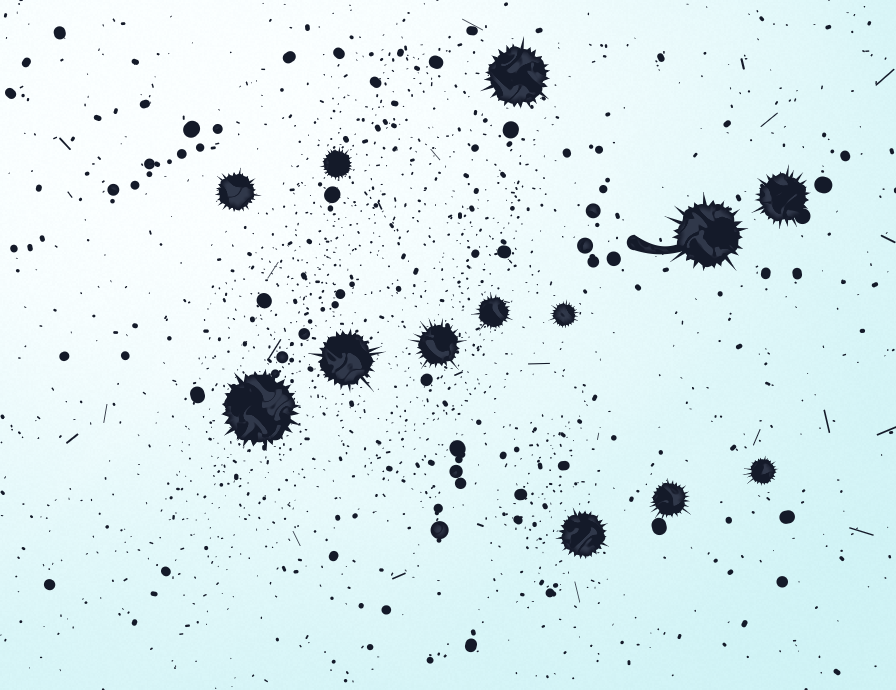
A Shadertoy shader for this pattern:

```glsl
const vec3 PAPER_LIGHT = vec3(0.98, 0.997, 1.0);
const vec3 PAPER_SHADE = vec3(0.81, 0.95, 0.96);
const vec3 INK_DARK = vec3(0.08, 0.10, 0.16);
const vec3 INK_SHEEN = vec3(0.19, 0.22, 0.29);
const vec2 LIGHT_CENTRE = vec2(0.2, 0.85);
const int BLOT_COUNT = 13;
const int DRIP_BLOT = 1;
const float BLOT_RADIUS = 0.051;
const float BLOT_SHRINK = 0.91;
const float SPIKE_COUNT = 24.0;
const int SPRAY_COUNT = 6;
const vec2 SPRAY_SIZE = vec2(0.12, 0.05);
const int TRAIL_COUNT = 4;
const int TRAIL_DROPS = 9;
const float TAU = 6.2831853;
const mat2 GRID_TURN = mat2(0.8, 0.6, -0.6, 0.8);

vec4 hash4(vec2 p) {
    vec4 q = fract(p.xyxy * vec4(0.1031, 0.1030, 0.0973, 0.1099));
    q += dot(q, q.wzxy + 33.33);
    return fract((q.xxyz + q.yzzw) * q.zywx);
}

mat2 rotation(float a) {
    return mat2(cos(a), -sin(a), sin(a), cos(a));
}

float coverage(float d, float pixel) {
    return clamp(0.5 - d / pixel, 0.0, 1.0);
}

// Layered, warped sines in about -1..1
float ripples(vec2 p) {
    p += 0.8 * sin(p.yx * 1.7 + vec2(0.5, 2.1));
    p += 0.5 * sin(p.yx * 3.1 + vec2(4.0, 1.3));
    return 0.6 * sin(p.x + 1.3 * p.y) + 0.4 * sin(2.3 * p.x - 1.9 * p.y);
}

// Density of the slanted clouds of fine spray
float sprayDensity(vec2 p, float aspect) {
    float density = 0.0;
    for (int i = 0; i < SPRAY_COUNT; i++) {
        float n = float(i);
        vec2 centre = vec2((0.28 + 0.066 * n) * aspect, mix(0.25, 0.85, fract(0.15 + 0.38 * n)));
        vec2 q = rotation(0.7 + 0.15 * n) * (p - centre) / SPRAY_SIZE;
        q.y /= 1.5 - 0.13 * n;
        density += exp(-0.5 * dot(q, q));
    }
    return density;
}

// One random capsule per cell: round specks or long strokes
float speckLayer(vec2 p, float cell, vec2 radii, float reach, vec2 chance, float aspect, float pixel) {
    vec2 g = GRID_TURN * p / cell;
    vec2 id = floor(g);
    vec4 h = hash4(id + floor(cell * 9000.0));
    vec4 k = hash4(id + floor(cell * 7000.0) + 71.0);
    float r = mix(radii.x, radii.y, h.x * h.x * h.x);
    float len = reach * h.y;
    float margin = min((r + len) / cell, 0.5);
    vec2 q = (g - id - mix(vec2(margin), vec2(1.0 - margin), h.zw)) * cell;
    q = rotation(k.x * TAU) * q;
    q.x -= clamp(q.x, -len, len);
    vec2 centre = (id + 0.5) * cell * GRID_TURN;
    float present = step(k.y, chance.x + chance.y * sprayDensity(centre, aspect));
    return present * coverage(length(q) - r, pixel) * min(1.0, 2.0 * r / pixel);
}

// Round body with uneven rim and radial spikes
float blotDistance(vec2 q, float r, float seed) {
    float rho = length(q);
    float angle = atan(q.y, q.x + 1e-6);
    float lobes = 0.04 * sin(angle * 5.0 + seed * 3.0) + 0.03 * sin(angle * 11.0 + seed * 7.0);
    float body = rho - r * (0.96 + lobes);
    float sector = angle / TAU * SPIKE_COUNT;
    vec4 h = hash4(vec2(floor(sector) + 50.0, seed * 13.0 + 5.0));
    float len = r * mix(0.08, 0.3 + 0.4 * fract(seed * 0.618), h.x * h.x * h.x);
    float across = (fract(sector) - 0.5 - 0.4 * (h.y - 0.5)) * TAU / SPIKE_COUNT * rho;
    float taper = max(1.0 - (rho - r) / len, 0.0);
    float spike = max(abs(across) - 0.05 * r * taper, rho - r - len);
    return min(body, spike);
}

// Bent arm with a swollen end
float dripDistance(vec2 q, float r) {
    float t = clamp(-q.x / (2.3 * r), 0.0, 1.0);
    vec2 spine = vec2(-2.3 * r * t, -0.5 * r * sin(2.6 * t));
    return length(q - spine) - r * (0.26 - 0.14 * sin(t * 3.0));
}

void mainImage(out vec4 fragColor, in vec2 fragCoord) {
    float pixel = 1.0 / iResolution.y;
    float aspect = iResolution.x * pixel;
    vec2 p = fragCoord * pixel;
    vec2 uv = fragCoord / iResolution.xy;

    // Paper
    float shade = smoothstep(0.1, 1.15, distance(uv, LIGHT_CENTRE) + 0.03 * ripples(p * 5.0));
    vec3 color = mix(PAPER_LIGHT, PAPER_SHADE, shade);
    color += 0.012 * (hash4(floor(p * 400.0)).x - 0.5);

    // Blots
    float d = 1.0;
    for (int i = 0; i < BLOT_COUNT; i++) {
        float n = float(i);
        vec2 spot = fract(vec2(0.158, 0.294) + n * vec2(0.708, 0.349));
        vec2 centre = mix(vec2(0.2, 0.22), vec2(0.87, 0.92), spot) * vec2(aspect, 1.0);
        vec2 q = p - centre - 0.05 * (hash4(vec2(n, 9.0)).xy - 0.5);
        float r = BLOT_RADIUS * pow(BLOT_SHRINK, n);
        d = min(d, blotDistance(q, r, n));
        if (i == DRIP_BLOT) d = min(d, dripDistance(q, r));
    }

    // Trails of drops
    for (int i = 0; i < TRAIL_COUNT * TRAIL_DROPS; i++) {
        float trail = float(i / TRAIL_DROPS), step01 = float(i % TRAIL_DROPS) / float(TRAIL_DROPS);
        vec4 h = hash4(vec2(float(i), 31.0));
        vec2 start = vec2((0.12 + 0.18 * trail) * aspect, mix(0.12, 0.77, fract(0.9 + 0.62 * trail)));
        float heading = 0.6 + 0.3 * trail;
        vec2 drop = start + 0.2 * step01 * vec2(cos(heading), sin(heading)) + 0.03 * (h.xy - 0.5);
        d = min(d, length(p - drop) - mix(0.003, 0.014, h.z * h.z));
    }
    float ink = coverage(d, pixel);

    // Drops, specks, dust and strokes
    ink = max(ink, speckLayer(p, 0.06, vec2(0.002, 0.012), 0.002, vec2(0.22, 0.2), aspect, pixel));
    ink = max(ink, speckLayer(p, 0.021, vec2(0.001, 0.004), 0.002, vec2(0.06, 0.35), aspect, pixel));
    ink = max(ink, speckLayer(p, 0.011, vec2(0.0006, 0.0018), 0.001, vec2(0.04, 0.42), aspect, pixel));
    ink = max(ink, speckLayer(p, 0.075, vec2(0.0006, 0.0016), 0.018, vec2(0.15, 0.05), aspect, pixel));

    // Glossy patches inside the ink
    float gloss = smoothstep(0.1, 0.4, ripples(p * 75.0)) * smoothstep(0.0, -0.012, d);
    fragColor = vec4(mix(color, mix(INK_DARK, INK_SHEEN, gloss), ink), 1.0);
}
```
